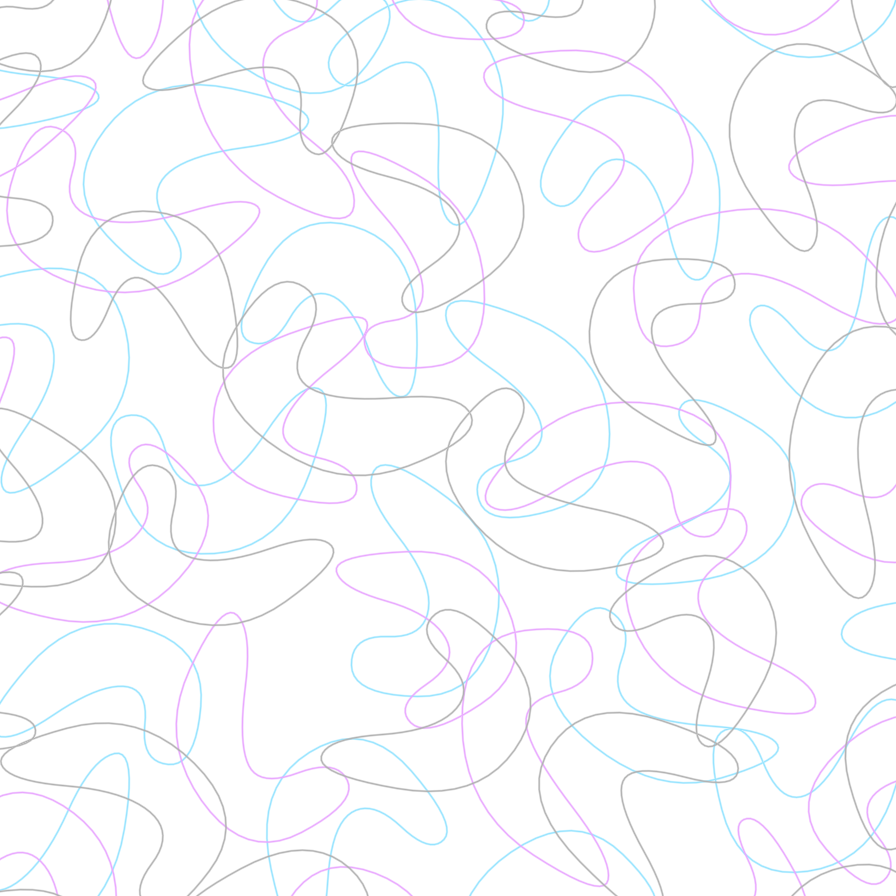
A three.js fragment shader for this pattern:

```glsl
// Thin outlines of soft boomerangs in three colours, scattered on white.
// Each colour is a turned, jittered grid; every cell holds one closed
// quadratic B-spline, drawn from its distance with randomly varied form.

#define CELL 0.254        // grid spacing of one colour
#define JITTER 0.13       // shift of a shape, in cells
#define SIZE 0.122        // canvas length of one shape unit
#define WOBBLE 0.10       // random shift of control points, in shape units
#define REACH 0.25        // radius that encloses any shape
#define LINE_WIDTH 0.0018
#define SOFTNESS 0.00105  // half width of the smoothed edge
#define CURVE_STEPS 10
#define GREY vec3(0.69, 0.69, 0.69)
#define VIOLET vec3(0.91, 0.65, 1.0)
#define SKY vec3(0.58, 0.89, 1.0)

varying vec2 vUv;

vec2 hash2(vec2 p, float seed) {
  vec3 q = fract(vec3(p.xyx + seed * 7.31) * vec3(0.1031, 0.1030, 0.0973));
  q += dot(q, q.yzx + 33.33);
  return fract((q.xx + q.yz) * q.zy);
}

mat2 turn(float angle) {
  float c = cos(angle), s = sin(angle);
  return mat2(c, s, -s, c);
}

float segmentDistance(vec2 p, vec2 a, vec2 b) {
  vec2 ab = b - a;
  float t = clamp(dot(p - a, ab) / max(dot(ab, ab), 1e-8), 0.0, 1.0);
  return length(p - a - ab * t);
}

// Distance to a quadratic Bezier arc, walked in short chords
float arcDistance(vec2 p, vec2 a, vec2 b, vec2 c) {
  float d = 1e3;
  vec2 last = a;
  for (int i = 1; i <= CURVE_STEPS; i++) {
    float t = float(i) / float(CURVE_STEPS);
    vec2 point = mix(mix(a, b, t), mix(b, c, t), t);
    d = min(d, segmentDistance(p, last, point));
    last = point;
  }
  return d;
}

// Distance to the closed outline, in shape units
float boomerangDistance(vec2 p, vec2 stretch, vec2 id, float seed) {
  vec2 c[8];
  c[0] = vec2(-0.87, 0.72);   // first tip
  c[1] = vec2(-0.48, 0.78);
  c[2] = vec2(-0.42, 0.00);   // inner bend
  c[3] = vec2( 0.02, 0.00);
  c[4] = vec2( 0.70, 0.72);   // second tip
  c[5] = vec2( 1.00, 0.55);
  c[6] = vec2( 0.30, -0.72);  // outer bend
  c[7] = vec2(-0.82, -0.58);
  for (int i = 0; i < 8; i++) {
    vec2 shift = hash2(id, seed + 5.0 + float(i)) - 0.5;
    c[i] = (c[i] + WOBBLE * shift) * stretch;
  }
  float d = 1e3;
  vec2 before = c[6], here = c[7];
  for (int i = 0; i < 8; i++) {
    vec2 after = c[i];
    d = min(d, arcDistance(p, 0.5 * (before + here), here, 0.5 * (here + after)));
    before = here;
    here = after;
  }
  return d;
}

// Nearest outline among the cells around a point
float layerDistance(vec2 uv, float seed) {
  vec2 p = turn(0.35 + seed * 0.047) * uv + hash2(vec2(3.0, 8.0), seed);
  vec2 cell = floor(p / CELL);
  float d = 1.0;
  for (int y = -1; y <= 1; y++) {
    for (int x = -1; x <= 1; x++) {
      vec2 id = cell + vec2(float(x), float(y));
      vec2 offset = (hash2(id, seed) - 0.5) * 2.0 * JITTER;
      vec2 local = p - (id + 0.5 + offset) * CELL;
      if (length(local) > REACH) continue;
      vec2 form = hash2(id, seed + 1.0);
      vec2 pose = hash2(id, seed + 2.0);
      vec2 stretch = vec2(mix(0.88, 1.35, form.x), mix(1.1, 0.82, form.x));
      float size = SIZE * mix(0.92, 1.08, form.y);
      local = turn(6.2832 * pose.x) * local;
      if (pose.y > 0.5) local.x = -local.x;
      d = min(d, size * boomerangDistance(local / size, stretch, id, seed));
    }
  }
  return d;
}

float stroke(float d) {
  float halfWidth = 0.5 * LINE_WIDTH;
  return 1.0 - smoothstep(halfWidth - SOFTNESS, halfWidth + SOFTNESS, d);
}

void main() {
  vec3 color = vec3(1.0);
  color = mix(color, SKY, stroke(layerDistance(vUv, 37.0)));
  color = mix(color, VIOLET, stroke(layerDistance(vUv, 11.0)));
  color = mix(color, GREY, stroke(layerDistance(vUv, 71.0)));
  gl_FragColor = vec4(color, 1.0);
}
```
